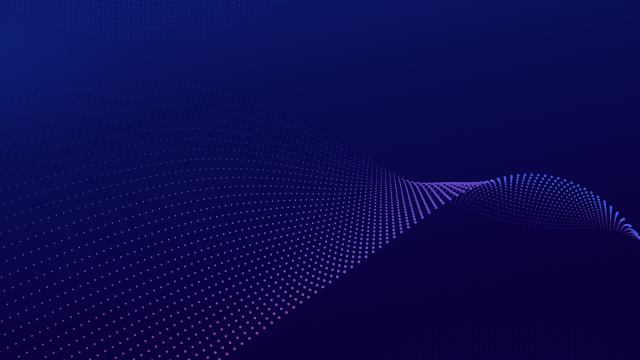
Reproduce this background procedurally as a WebGL 2 fragment shader.

```glsl
#version 300 es
precision highp float;
// A twisting ribbon of glowing dots over a deep blue to violet gradient.

uniform vec2 u_resolution;
out vec4 fragColor;

float hash(vec2 p) {
    vec3 q = fract(p.xyx * 0.1031);
    q += dot(q, q.yzx + 33.33);
    return fract((q.x + q.y) * q.z);
}

// Smooth coverage of a disc; px is the size of one pixel in canvas units.
float disc(vec2 offset, float radius, float px) {
    return clamp((radius - length(offset)) / px + 0.5, 0.0, 1.0);
}

// Edge that starts as the upper left crest and passes under the twist.
float crestEdge(float x) {
    float left = max(0.44 - x, 0.0);
    float right = max(x - 1.62, 0.0);
    return 0.566 + 0.2 * cos((x - 0.44) * 2.78) + 0.43 * left * left - 2.6 * right * right;
}

// Edge that climbs from the bottom and becomes the top of the right hump.
float risingEdge(float x) {
    float d = max(x - 1.2, 0.0);
    return 0.7 * x - 0.425 - d * d * (1.17 + 0.8 * d * d);
}

// Height of the ribbon at x; t runs across it from crest to rising edge.
float ribbon(float x, float t) {
    float bulge = 0.2 * t * (1.0 - t) * exp(-30.0 * (x - 1.22) * (x - 1.22));
    return mix(crestEdge(x), risingEdge(x), t) + bulge;
}

// Stacked parabolic rows of small dots, fading with each row.
float arcDots(vec2 p, vec2 apex, float bend, float gap, float px) {
    float sum = 0.0;
    for (int i = 0; i < 9; i++) {
        float row = float(i);
        float x = (floor(p.x / 0.014) + 0.5) * 0.014;
        float y = apex.y + bend * (x - apex.x) * (x - apex.x) + gap * row;
        sum = max(sum, disc(p - vec2(x, y), 0.0016, px) * (0.5 + 0.06 * row));
    }
    return sum;
}

vec3 background(vec2 p) {
    float h = p.y - 0.22 * p.x;
    vec3 color = mix(vec3(0.04, 0.0, 0.235), vec3(0.036, 0.036, 0.305), smoothstep(-0.15, 0.45, h));
    color = mix(color, vec3(0.045, 0.09, 0.405), smoothstep(0.42, 0.9, h));
    vec2 corner = p - vec2(0.0, 0.86);
    return color + vec3(0.005, 0.022, 0.04) * exp(-12.0 * dot(corner, corner));
}

vec3 dotColor(vec2 p, float t) {
    vec3 color = mix(vec3(0.25, 0.35, 0.78), vec3(0.45, 0.43, 0.84), smoothstep(0.0, 0.4, t));
    color = mix(color, vec3(0.43, 0.3, 0.82), smoothstep(0.75, 1.15, p.x));
    color = mix(color, vec3(0.6, 0.26, 0.73), smoothstep(0.38, 0.05, p.y));
    vec3 hump = mix(vec3(0.4, 0.23, 0.7), vec3(0.25, 0.38, 0.93), smoothstep(0.3, 0.95, t));
    return mix(color, hump, smoothstep(1.28, 1.48, p.x));
}

void main() {
    vec2 p = gl_FragCoord.xy / u_resolution.y;
    float px = 1.0 / u_resolution.y;
    vec3 color = background(p);

    // Faint bowl at the upper left and dome at the lower right
    float bowl = arcDots(p, vec2(0.4, 0.89), 0.7, 0.015, px);
    color = mix(color, vec3(0.12, 0.27, 0.8), 0.6 * bowl);
    float dome = arcDots(p, vec2(1.4, 0.115), -0.8, -0.014, px);
    color = mix(color, vec3(0.14, 0.08, 0.5), 0.4 * dome);

    // Ribbon rows: dots tighten to the right, most of all near the crest edge
    const int ROWS = 29;
    for (int i = 0; i < ROWS; i++) {
        float t = float(i) / float(ROWS - 1);
        float squeeze = mix(0.45, 0.08, t);
        float phase = 0.5 + 0.35 * float(i);
        float u = p.x + squeeze * p.x * p.x;
        u = (floor(u / 0.023 - phase) + 0.5 + phase) * 0.023;
        float x = (sqrt(max(1.0 + 4.0 * squeeze * u, 0.0)) - 1.0) / (2.0 * squeeze);
        vec2 center = vec2(x, ribbon(x, t));

        // Past the twist every second row fades, keeping the hump open
        float hump = smoothstep(1.22, 1.36, x);
        float kept = 1.0 - hump * float(i % 2);
        float radius = mix(0.0011, 0.0039, t * sqrt(t)) * (1.0 - 0.12 * hump);
        float alpha = mix(0.35, 0.9, smoothstep(0.0, 0.5, t));
        alpha = min(alpha + 0.2 * smoothstep(0.7, 1.15, x), 0.95) * kept;
        color = mix(color, dotColor(center, t), alpha * disc(p - center, radius, px));
    }

    // Light dither against banding
    color += (hash(gl_FragCoord.xy) - 0.5) / 255.0;
    fragColor = vec4(color, 1.0);
}
```
